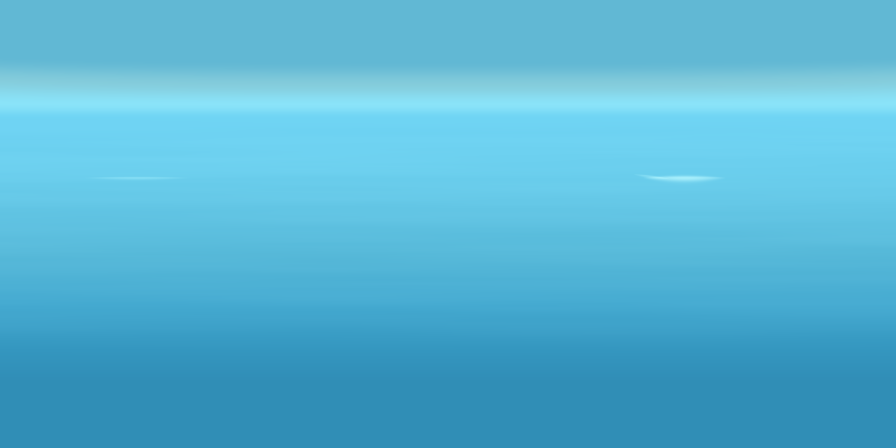
Write a WebGL 1 fragment shader that draws this background.

```glsl
precision highp float;

uniform vec2 u_resolution;

const vec3 DEEP = vec3(0.19, 0.555, 0.715);
const vec3 LOWER = vec3(0.205, 0.59, 0.75);
const vec3 MIDDLE = vec3(0.275, 0.67, 0.82);
const vec3 SHALLOW = vec3(0.34, 0.725, 0.85);
const vec3 BRIGHT = vec3(0.42, 0.81, 0.93);
const vec3 SURFACE = vec3(0.435, 0.83, 0.955);
const vec3 GLOW = vec3(0.54, 0.89, 0.975);
const vec3 MIST = vec3(0.52, 0.80, 0.86);
const vec3 SKY = vec3(0.38, 0.72, 0.83);

float hash(vec2 p) {
  return fract(sin(dot(p, vec2(127.1, 311.7))) * 43758.5453);
}

float noise(vec2 p) {
  vec2 cell = floor(p);
  vec2 f = fract(p);
  f = f * f * (3.0 - 2.0 * f);
  float low = mix(hash(cell), hash(cell + vec2(1.0, 0.0)), f.x);
  float high = mix(hash(cell + vec2(0.0, 1.0)), hash(cell + 1.0), f.x);
  return mix(low, high, f.y);
}

float ramp(float start, float end, float x) {
  return clamp((x - start) / (end - start), 0.0, 1.0);
}

// Vertical gradient of the water, from the depths to the surface
vec3 waterColor(float y) {
  vec3 color = mix(DEEP, LOWER, ramp(0.15, 0.22, y));
  color = mix(color, MIDDLE, ramp(0.22, 0.32, y));
  color = mix(color, SHALLOW, ramp(0.32, 0.43, y));
  color = mix(color, BRIGHT, ramp(0.43, 0.61, y));
  return mix(color, SURFACE, ramp(0.61, 0.735, y));
}

// Luminous horizon fading through mist into the sky
vec3 addHorizon(vec3 color, float y) {
  color = mix(color, GLOW, smoothstep(0.735, 0.768, y));
  color = mix(color, MIST, smoothstep(0.765, 0.815, y));
  return mix(color, SKY, smoothstep(0.805, 0.865, y));
}

// Thin horizontal ripples at several scales
float ripples(vec2 uv) {
  float sum = 0.0;
  float weight = 0.5;
  vec2 scale = vec2(3.0, 45.0);
  for (int i = 0; i < 3; i++) {
    sum += weight * (noise(uv * scale + float(i) * 17.0) - 0.5);
    scale *= vec2(1.7, 2.0);
    weight *= 0.6;
  }
  return sum;
}

// Lens-shaped glint with tapered ends and a flatter upper side
float glint(vec2 uv, vec2 center, vec2 halfSize) {
  vec2 q = (uv - center) / halfSize;
  float taper = max(1.0 - q.x * q.x, 0.0);
  float height = q.y > 0.0 ? q.y * 1.8 : q.y;
  return taper * exp(-height * height / (0.08 + 0.6 * taper * taper));
}

void main() {
  vec2 uv = gl_FragCoord.xy / u_resolution;

  // The horizon mist lifts slightly toward both sides
  float side = abs(uv.x * 2.0 - 1.0);
  float horizonY = uv.y - 0.010 * side * side * side * smoothstep(0.75, 0.82, uv.y);
  vec3 color = addHorizon(waterColor(uv.y), horizonY);

  float rippleMask = smoothstep(0.17, 0.32, uv.y) * (1.0 - smoothstep(0.65, 0.76, uv.y));
  color += vec3(0.030, 0.022, 0.018) * ripples(uv) * rippleMask;

  // Faint left glint, bright right glint and its rising tail
  color += vec3(0.10, 0.06, 0.03) * glint(uv, vec2(0.153, 0.603), vec2(0.060, 0.005));
  color += vec3(0.24, 0.13, 0.06) * glint(uv, vec2(0.764, 0.603), vec2(0.046, 0.010));
  vec2 tail = uv + vec2(0.0, 0.25 * (uv.x - 0.727));
  color += vec3(0.10, 0.06, 0.03) * glint(tail, vec2(0.727, 0.606), vec2(0.020, 0.005));

  gl_FragColor = vec4(clamp(color, 0.0, 1.0), 1.0);
}
```
